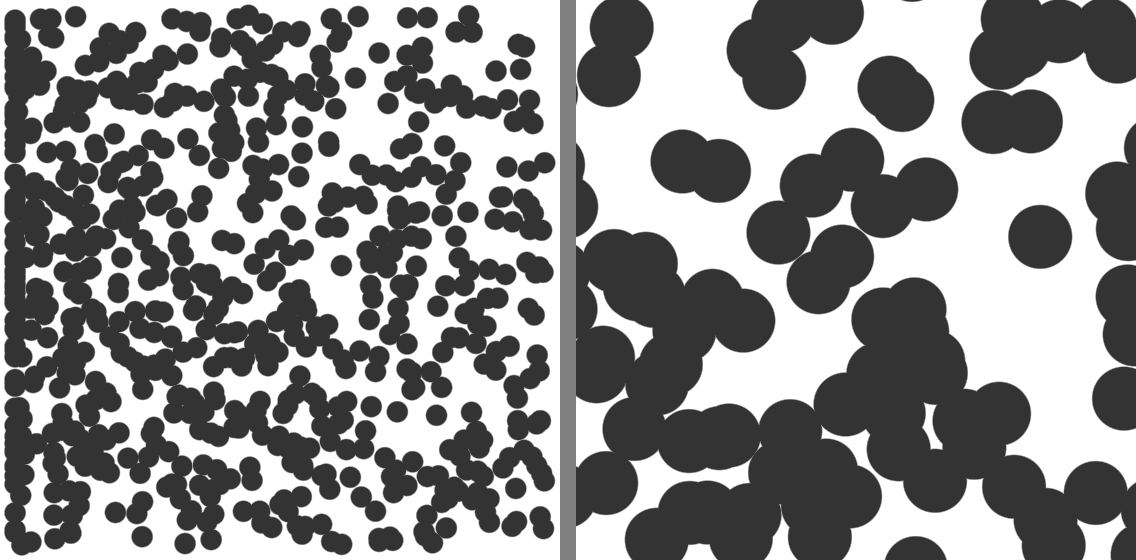
Left, the full canvas; right, a detail of the centre.
Reproduce this pattern procedurally as a WebGL 1 fragment shader.

```glsl
precision highp float;
uniform vec2 u_resolution;

#define INK vec3(0.2)
#define PAPER vec3(1.0)
#define DISC_RADIUS 0.019
#define MARGIN 0.027
#define CELLS 20.0
#define DISCS_PER_CELL 6
#define KEEP_LEFT 0.36
#define KEEP_RIGHT 0.20
#define KEEP_BORDER 0.62
#define EDGE_PIXELS 1.45
#define SEED 17.0

// Three independent random values in 0..1
vec3 hash3(vec3 p) {
  p = fract(p * vec3(0.1031, 0.1030, 0.0973));
  p += dot(p, p.yxz + 33.33);
  return fract((p.xxy + p.yxx) * p.zyx);
}

// Chance that a disc exists: thins out to the right, dense on the left border
float keepChance(float column) {
  return column < 0.0 ? KEEP_BORDER
                      : mix(KEEP_LEFT, KEEP_RIGHT, (column + 0.5) / CELLS);
}

// Distance in cells to the nearest disc centre
float nearestCentre(vec2 p) {
  vec2 home = floor(p);
  float nearest = 4.0;
  for (int y = -1; y <= 1; y++) {
    for (int x = -1; x <= 1; x++) {
      vec2 cell = home + vec2(float(x), float(y));
      bool inside = cell.x >= -1.0 && cell.x < CELLS
                 && cell.y >= 0.0 && cell.y < CELLS;
      if (!inside) continue;
      float chance = keepChance(cell.x);
      for (int i = 0; i < DISCS_PER_CELL; i++) {
        vec3 rnd = hash3(vec3(cell + SEED, float(i) * 7.0 + SEED));
        if (rnd.z > chance) continue;
        vec2 centre = cell + rnd.xy;
        centre.x = max(centre.x, 0.0); // the extra column collapses to a line
        nearest = min(nearest, distance(p, centre));
      }
    }
  }
  return nearest;
}

void main() {
  float side = min(u_resolution.x, u_resolution.y);
  vec2 uv = (gl_FragCoord.xy - 0.5 * u_resolution) / side + 0.5;

  // Map the area inside the margin onto the cell grid
  float cellSize = (1.0 - 2.0 * MARGIN) / CELLS;
  float dist = nearestCentre((uv - MARGIN) / cellSize) * cellSize - DISC_RADIUS;

  // Antialiased union of the discs
  float cover = clamp(0.5 - dist * side / EDGE_PIXELS, 0.0, 1.0);
  gl_FragColor = vec4(mix(PAPER, INK, cover), 1.0);
}
```
